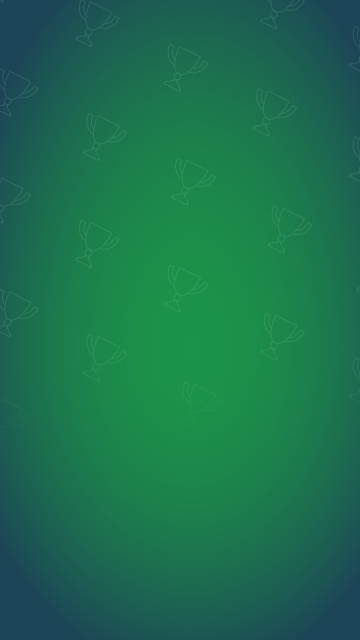
A WebGL 1 fragment shader for this background:

```glsl
precision highp float;
uniform vec2 u_resolution;

#define GLOW_COLOR vec3(0.11, 0.575, 0.285)
#define EDGE_COLOR vec3(0.11, 0.27, 0.34)
#define LINE_COLOR vec3(0.75, 0.95, 0.85)
#define LINE_ALPHA 0.11
#define LINE_HALF_WIDTH 0.9
#define GLOW_CENTER vec2(0.53, 0.453)
#define TROPHY_UNITS 648.0
#define LATTICE_START vec2(0.0347, -0.104)
#define COLUMN_STEP vec2(0.2465, 0.1238)
#define ROW_STEP vec2(0.0, 0.3067)
#define WOBBLE vec2(0.021, 0.0095)

float ellipseDistance(vec2 p, vec2 radii) {
  float k0 = length(p / radii);
  float k1 = length(p / (radii * radii));
  return k0 * (k0 - 1.0) / max(k1, 0.0001);
}

// Distance to the outline of a trophy; the rim centre is the origin, y points down
float trophyOutline(vec2 p) {
  p.x = abs(p.x);
  float cup = max(ellipseDistance(p, vec2(21.0, 45.0)), -p.y);

  // Curved handle band, hidden behind the cup
  vec2 h = p - vec2(12.0, 4.0);
  float outer = ellipseDistance(h, vec2(26.0, 30.0));
  float inner = ellipseDistance(h, vec2(18.0, 22.0));
  float handle = max(abs(max(max(outer, -inner), -h.y)), -cup);

  // Knob and flared foot
  float knob = abs(length(p - vec2(0.0, 50.0)) - 6.0);
  float footWidth = 3.0 + 12.0 * smoothstep(58.0, 69.0, p.y);
  float foot = abs(max(0.6 * (p.x - footWidth), max(p.y - 72.0, 56.0 - p.y)));

  return min(min(abs(cup), handle), min(knob, foot));
}

// Slanted lattice of trophies, in canvas widths measured from the top left
float trophyLines(vec2 p) {
  vec2 across = normalize(vec2(2.0, 1.0));
  vec2 down = vec2(-across.y, across.x);
  float feather = 0.5 * TROPHY_UNITS / u_resolution.x;
  float nearest = 1000.0;
  for (int row = -1; row <= 4; row++) {
    for (int column = 0; column <= 4; column++) {
      float r = float(row);
      float c = float(column);
      float shift = mod(r, 2.0) + step(5.2, 1.5 * c + r);
      vec2 center = LATTICE_START + c * COLUMN_STEP + r * ROW_STEP + shift * WOBBLE;
      vec2 q = (p - center) * TROPHY_UNITS;
      nearest = min(nearest, trophyOutline(vec2(dot(q, across), dot(q, down))));
    }
  }
  return 1.0 - smoothstep(LINE_HALF_WIDTH - feather, LINE_HALF_WIDTH + feather, nearest);
}

void main() {
  vec2 uv = gl_FragCoord.xy / u_resolution;

  // Oval glow that falls off faster towards the bottom
  vec2 offset = uv - GLOW_CENTER;
  vec2 radii = vec2(0.52, offset.y > 0.0 ? 0.52 : 0.404);
  vec2 s = offset / radii;
  float falloff = 0.62 * dot(s, s);
  vec3 color = mix(GLOW_COLOR, EDGE_COLOR, min(falloff, 1.0));

  // Trophies fade out in the lower part
  vec2 p = vec2(gl_FragCoord.x, u_resolution.y - gl_FragCoord.y) / u_resolution.x;
  float fade = 1.0 - smoothstep(0.9, 1.32, p.y);
  color = mix(color, LINE_COLOR, LINE_ALPHA * fade * trophyLines(p));

  gl_FragColor = vec4(color, 1.0);
}
```
